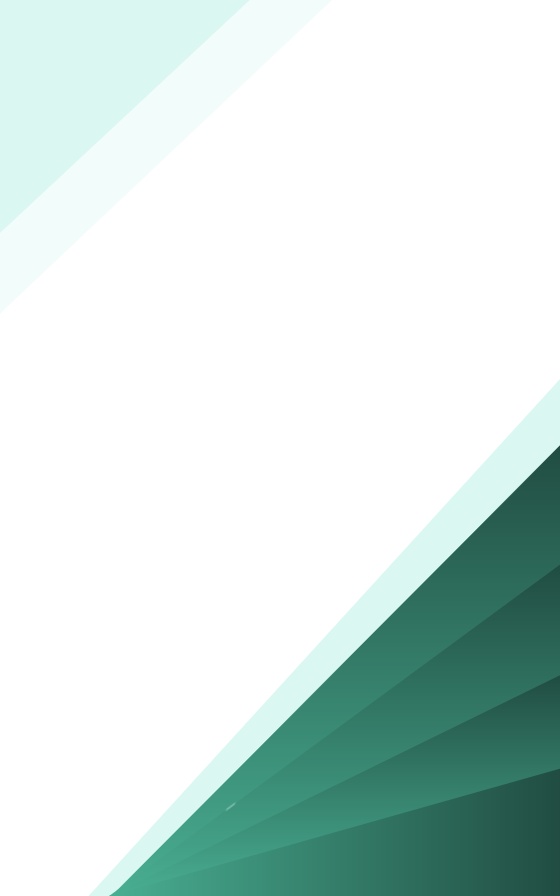
This background is drawn by a WebGL 1 fragment shader. Its source:

```glsl
precision highp float;

uniform vec2 u_resolution;

#define WHITE vec3(1.0)
#define PALE_MINT vec3(0.95, 0.99, 0.982)
#define MINT vec3(0.86, 0.97, 0.95)
#define FAN_LIGHT vec3(0.285, 0.685, 0.573)
#define FAN_DARK vec3(0.128, 0.300, 0.256)
#define FAN_APEX 0.195
#define FAN_TOP 0.503
#define GLINT 0.35

// Signed distance in canvas heights to the line a-b, positive on its right
float lineDistance(vec2 p, vec2 a, vec2 b) {
    vec2 scale = vec2(u_resolution.x / u_resolution.y, 1.0);
    vec2 along = normalize((b - a) * scale);
    return dot((p - a) * scale, vec2(along.y, -along.x));
}

// Antialiased coverage of the half plane right of a-b
float rightOf(vec2 p, vec2 a, vec2 b) {
    return clamp(lineDistance(p, a, b) * u_resolution.y + 0.5, 0.0, 1.0);
}

// Height at which each blade of the fan meets the right side
float bladeHeight(float i) {
    return FAN_TOP - 0.1347 * i + 0.0016 * i * i * i;
}

void main() {
    vec2 uv = gl_FragCoord.xy / u_resolution;
    vec3 color = WHITE;

    // Upper left corner bands
    color = mix(color, PALE_MINT, rightOf(uv, vec2(0.593, 1.0), vec2(0.0, 0.650)));
    color = mix(color, MINT, rightOf(uv, vec2(0.446, 1.0), vec2(0.0, 0.740)));

    // Mint border behind the fan
    color = mix(color, MINT, rightOf(uv, vec2(0.158, 0.0), vec2(1.0, 0.577)));

    // Overlapping blades: upper ones shade vertically, the last horizontally
    for (int k = 0; k < 4; k++) {
        float i = float(k);
        float height = bladeHeight(i);
        float apex = k == 0 ? FAN_APEX + 0.004 : FAN_APEX;
        float light = k == 3 ? (1.0 - uv.x) / (1.0 - FAN_APEX) : 1.0 - uv.y / height;
        vec3 shade = mix(FAN_DARK, FAN_LIGHT, clamp(light, 0.0, 1.0));
        color = mix(color, shade, rightOf(uv, vec2(apex, 0.0), vec2(1.0, height)));
    }

    // Short glint on the seam below the first blade
    float seam = abs(lineDistance(uv, vec2(FAN_APEX, 0.0), vec2(1.0, bladeHeight(1.0))));
    float span = 1.0 - smoothstep(0.005, 0.011, abs(uv.x - 0.412));
    color = mix(color, MINT, GLINT * span * (1.0 - smoothstep(0.0, 0.002, seam)));

    gl_FragColor = vec4(color, 1.0);
}
```
